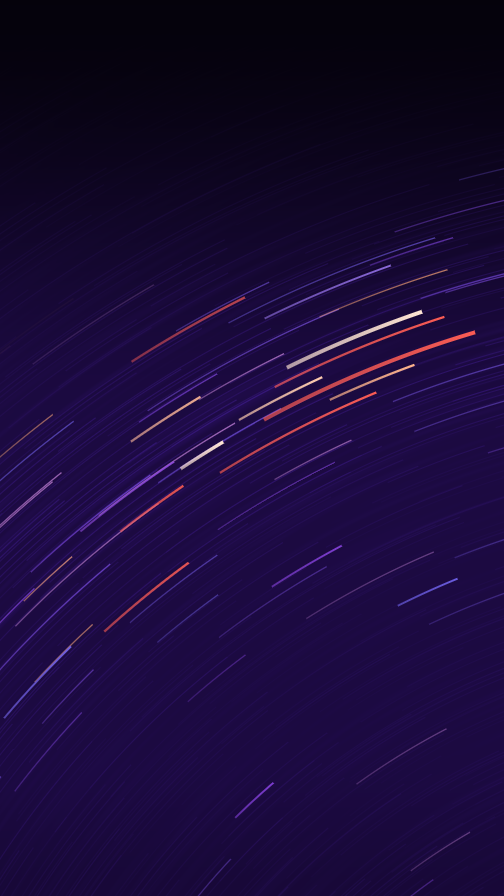
This background is drawn by a WebGL 1 fragment shader. Its source:

```glsl
precision highp float;
uniform vec2 u_resolution;

const vec2 ORBIT_CENTRE = vec2(1.556, -0.956);
const float BAND_RADIUS = 2.2;
const float BAND_WIDTH = 0.24;
const float VEIL_STRENGTH = 0.10;
const float TAIL_OPACITY = 0.65;
const float THIRD_TURN = 2.0944;

const vec3 NIGHT = vec3(0.018, 0.007, 0.045);
const vec3 INDIGO = vec3(0.108, 0.038, 0.255);
const vec3 HAZE = vec3(0.29, 0.13, 0.66);
const vec3 BLUE = vec3(0.45, 0.40, 0.95);
const vec3 VIOLET = vec3(0.53, 0.26, 0.88);
const vec3 ORCHID = vec3(0.80, 0.53, 0.88);
const vec3 CORAL = vec3(0.98, 0.36, 0.33);
const vec3 PEACH = vec3(1.0, 0.66, 0.48);
const vec3 CREAM = vec3(1.0, 0.90, 0.83);

float hash(vec2 p) {
  return fract(sin(dot(p, vec2(12.99, 78.23))) * 43758.5);
}

float gradientDot(vec2 cell, vec2 offset) {
  float turn = 6.2832 * hash(cell);
  return dot(vec2(cos(turn), sin(turn)), offset);
}

float gradientNoise(vec2 p) {
  vec2 i = floor(p);
  vec2 f = p - i;
  vec2 e = vec2(1.0, 0.0);
  vec2 w = f * f * f * (f * (f * 6.0 - 15.0) + 10.0);
  return mix(mix(gradientDot(i, f), gradientDot(i + e.xy, f - e.xy), w.x),
             mix(gradientDot(i + e.yx, f - e.yx), gradientDot(i + 1.0, f - 1.0), w.x), w.y);
}

float bandAt(float radius) {
  float d = (radius - BAND_RADIUS) / BAND_WIDTH;
  return exp(-d * d);
}

// Coverage of one arc; polar holds radius and angle, the tail is the left end
float streak(vec2 polar, vec2 middle, float halfAngle, float halfWidth) {
  vec2 d = abs(polar - middle) - vec2(halfWidth, halfAngle);
  float edge = max(d.x, d.y * polar.x);
  float along = clamp(0.5 + 0.5 * (middle.y - polar.y) / halfAngle, 0.0, 1.0);
  return clamp(0.5 - edge * u_resolution.x, 0.0, 1.0) * mix(TAIL_OPACITY, 1.0, along);
}

// Random arcs on concentric lanes; x is coverage, y a random tone
vec2 streakField(vec2 polar, vec2 cell, float seed, float density, float halfWidth) {
  float lane = floor(polar.x / cell.x);
  float shift = hash(vec2(lane, seed));
  float slot = floor(polar.y / cell.y + shift);
  vec2 id = vec2(lane, slot + seed * 17.0);
  float radius = (lane + mix(0.25, 0.75, hash(id + 0.3))) * cell.x;
  float angle = (slot + 0.5 - shift) * cell.y;
  float halfAngle = mix(0.15, 0.46, hash(id + 5.1)) * cell.y;
  float present = step(hash(id + 9.7), density);
  return vec2(present * streak(polar, vec2(radius, angle), halfAngle, halfWidth), hash(id + 3.4));
}

void main() {
  vec2 p = gl_FragCoord.xy / u_resolution.x;
  float height = gl_FragCoord.y / u_resolution.y;
  vec2 offset = p - ORBIT_CENTRE;
  vec2 polar = vec2(length(offset), atan(-offset.x, offset.y));
  float band = bandAt(polar.x);
  float skyFade = 1.0 - smoothstep(0.62, 0.98, height);

  // Night gradient and concentric veil
  vec3 colour = mix(NIGHT, INDIGO, 1.0 - smoothstep(0.52, 1.0, height));
  colour *= mix(0.86, 1.0, smoothstep(0.0, 0.15, height));
  float veil = max(gradientNoise(polar * vec2(75.0, 3.0)), 0.0);
  colour += HAZE * veil * VEIL_STRENGTH * skyFade * (0.5 + band);

  // Faint fine arcs
  for (int i = 0; i < 3; i++) {
    float k = float(i);
    vec2 fine = streakField(polar, vec2(0.015 + 0.005 * k, 0.55 - 0.1 * k), k + 1.0, 0.65, 0.0011);
    float opacity = (0.15 + 0.3 * band) * mix(0.4, 1.0, fine.y) * skyFade;
    colour = mix(colour, HAZE, fine.x * opacity);
  }

  // Scattered coloured arcs, densest in the band
  for (int i = 0; i < 2; i++) {
    float k = float(i);
    vec2 thin = streakField(polar, vec2(0.034, 0.26 - 0.06 * k), k + 7.0, 0.10 + 0.26 * band, 0.0013);
    vec3 tint = mix(VIOLET, BLUE, fract(thin.y * 7.0));
    tint = mix(tint, ORCHID, step(0.62, thin.y));
    tint = mix(tint, PEACH, step(0.82, thin.y));
    float reach = 1.0 - smoothstep(2.4, 2.6, polar.x);
    colour = mix(colour, tint, thin.x * reach * (0.4 + 0.35 * band));
  }

  // Cool strokes swinging from side to side down the orbit
  for (int i = 0; i < 6; i++) {
    float k = float(i);
    vec2 middle = vec2(2.341 - 0.157 * k, 0.613 - 0.215 * cos(1.7 * k));
    vec3 tint = mix(mix(BLUE, VIOLET, mod(k, 2.0)), ORCHID, 0.4 * exp(-k));
    colour = mix(colour, tint, 0.9 * streak(polar, middle, 0.058 - 0.005 * k, 0.0019));
  }

  // Warm strokes rising along the left
  for (int i = 0; i < 4; i++) {
    float k = float(i);
    float bend = (k - 1.5) / 1.5;
    vec2 middle = vec2(2.003 + 0.131 * k, 0.685 - 0.056 * k);
    vec3 tint = k == 2.0 ? mix(PEACH, CREAM, 0.3) : CORAL;
    float opacity = k == 3.0 ? 0.7 : 0.9;
    colour = mix(colour, tint, opacity * streak(polar, middle, 0.034 + 0.02 * bend * bend, 0.0023));
  }

  // Bright central cluster, every third stroke is bold
  for (int i = 0; i < 6; i++) {
    float k = float(i);
    float bold = cos(THIRD_TURN * (k - 2.0));
    float odd = mod(k, 2.0);
    vec2 middle = vec2(2.116 + 0.0236 * k, 0.42 + 0.055 * cos(THIRD_TURN * k));
    float halfAngle = 0.09 - 0.04 * odd + 0.015 * bold;
    vec3 tint = mix(CORAL, mix(PEACH, CREAM, k / 5.0), odd);
    colour = mix(colour, tint, streak(polar, middle, halfAngle, 0.0028 + 0.0011 * bold));
  }

  // Small pale accent
  colour = mix(colour, CREAM, streak(polar, vec2(2.165, 0.563), 0.023, 0.0033));

  gl_FragColor = vec4(colour, 1.0);
}
```
